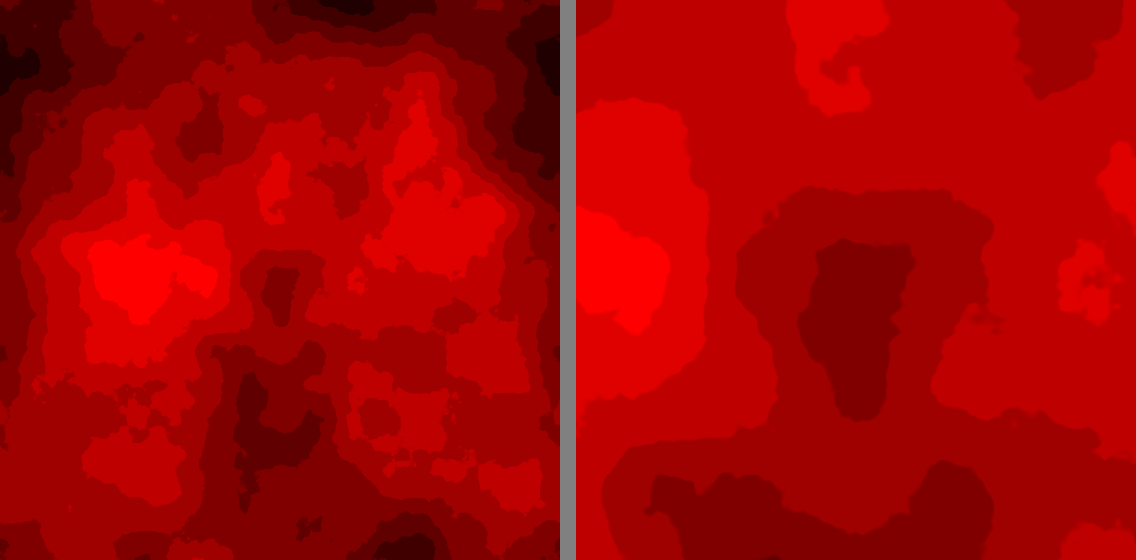
Left, the full canvas; right, a detail of the centre.
A three.js fragment shader for this texture:

```glsl
// Posterized red clouds: fractal value noise in eight flat tones with a glowing horizontal band.
varying vec2 vUv;

const float TONES = 8.0;
const float EDGE_SOFTNESS = 0.04;
const vec3 GLOW_RED = vec3(1.0, 0.0, 0.0);

float hash(vec2 p) {
  return fract(sin(dot(p, vec2(12.9898, 78.233))) * 43758.5453);
}

// Random lattice value, repeating across x after "period" cells
float lattice(vec2 cell, float period, float seed) {
  return hash(vec2(mod(cell.x, period), cell.y) + seed);
}

float valueNoise(vec2 p, float period, float seed) {
  vec2 cell = floor(p);
  vec2 f = fract(p);
  vec2 w = f * f * (3.0 - 2.0 * f);
  float bottom = mix(lattice(cell, period, seed),
                     lattice(cell + vec2(1.0, 0.0), period, seed), w.x);
  float top = mix(lattice(cell + vec2(0.0, 1.0), period, seed),
                  lattice(cell + vec2(1.0, 1.0), period, seed), w.x);
  return mix(bottom, top, w.y);
}

// Sum of octaves, centred on zero
float cloudNoise(vec2 uv, float baseCells) {
  float sum = 0.0;
  float amplitude = 0.5;
  float cells = baseCells;
  for (int octave = 0; octave < 7; octave++) {
    float seed = 17.3 * float(octave + 1);
    sum += amplitude * (valueNoise(uv * cells, cells, seed) - 0.5);
    amplitude *= 0.5;
    cells *= 2.0;
  }
  return sum;
}

// Soft horizontal ridge of light
float glowBand(float y, float centre, float width) {
  float d = (y - centre) / width;
  return exp(-d * d);
}

// Round to flat tones with narrow smooth borders
float posterize(float value, float tones, float softness) {
  float level = value * tones;
  float border = smoothstep(0.5 - softness, 0.5 + softness, fract(level));
  return (floor(level) + border) / tones;
}

void main() {
  float clouds = 0.483 + 1.17 * cloudNoise(vUv, 4.0);
  float brightness = clouds + 0.32 * glowBand(vUv.y, 0.525, 0.16);
  float tone = posterize(brightness, TONES, EDGE_SOFTNESS);
  gl_FragColor = vec4(GLOW_RED * clamp(tone, 1.0 / TONES, 1.0), 1.0);
}
```
